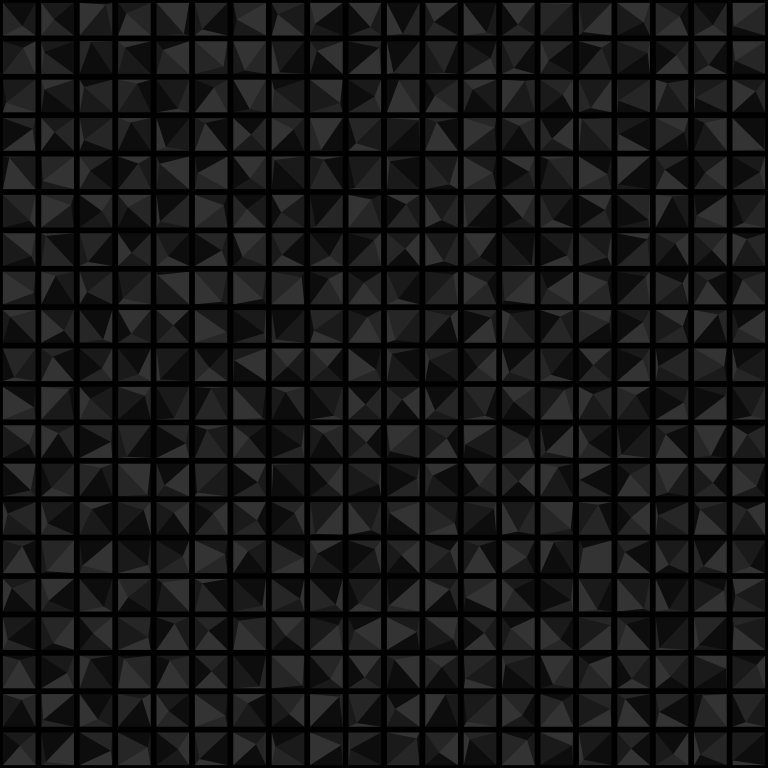
Reproduce this pattern procedurally as a WebGL 1 fragment shader.

```glsl
precision highp float;

// A 20 by 20 wall of dark square studs separated by black grooves.
// Each stud is a four-sided pyramid with a hashed off-centre apex; its
// four flat facets take four grey levels in a hashed order.

uniform vec2 u_resolution;

const float CELLS = 20.0;
const float HALF_TILE = 0.425;    // half tile width, in cells
const float APEX_REACH = 0.96;    // apex range, in half tiles
const float SHADE_STEP = 0.05;    // facet greys are 1 to 4 steps
const vec3 GROOVE_COLOR = vec3(0.0);

// Four pseudo-random values in 0..1 for a cell, without sine.
vec4 hash4(vec2 cell) {
  vec4 h = fract(cell.xyxy * vec4(0.1031, 0.1030, 0.0973, 0.1099));
  h += dot(h, h.wzxy + 33.33);
  return fract((h.xxyz + h.yzzw) * h.zywx);
}

// Signed distance from a ray's line, positive on its left.
float leftOf(vec2 p, vec2 start, vec2 end) {
  vec2 dir = normalize(end - start);
  vec2 rel = p - start;
  return dir.x * rel.y - dir.y * rel.x;
}

// Smooth 0..1 coverage, one pixel wide, of a signed distance.
float coverage(float dist, float pixel) {
  return clamp(dist / pixel + 0.5, 0.0, 1.0);
}

// Grey level of a pyramid seen from above; p spans -1..1 on the tile.
float pyramidShade(vec2 p, vec2 apex, vec4 keys, float pixel) {
  vec2 corner = vec2(-1.0);
  float shade = 0.0;
  float total = 0.0;
  for (int i = 0; i < 4; i++) {
    vec2 next = vec2(-corner.y, corner.x);
    float weight = coverage(leftOf(p, apex, corner), pixel)
                 * coverage(-leftOf(p, apex, next), pixel);
    // The rank of this facet's key makes each grey occur once.
    float rank = dot(step(keys, vec4(keys.x)), vec4(1.0));
    shade += weight * rank * SHADE_STEP;
    total += weight;
    keys = keys.yzwx;
    corner = next;
  }
  return shade / max(total, 0.001);
}

// Coverage of a centred square tile; p is measured in cells.
float tileMask(vec2 p, float halfSize, float pixel) {
  vec2 inside = halfSize - abs(p);
  return coverage(inside.x, pixel) * coverage(inside.y, pixel);
}

void main() {
  vec2 grid = gl_FragCoord.xy / u_resolution.y * CELLS;
  float pixel = CELLS / u_resolution.y;
  vec2 cell = floor(grid);
  vec2 local = fract(grid) - 0.5;

  // Independent hashes place the apex and order the greys.
  vec2 apex = (hash4(cell + 17.0).xy * 2.0 - 1.0) * APEX_REACH;
  vec4 keys = hash4(cell + 71.0);
  float shade = pyramidShade(local / HALF_TILE, apex, keys, pixel / HALF_TILE);

  float mask = tileMask(local, HALF_TILE, pixel);
  gl_FragColor = vec4(mix(GROOVE_COLOR, vec3(shade), mask), 1.0);
}
```
